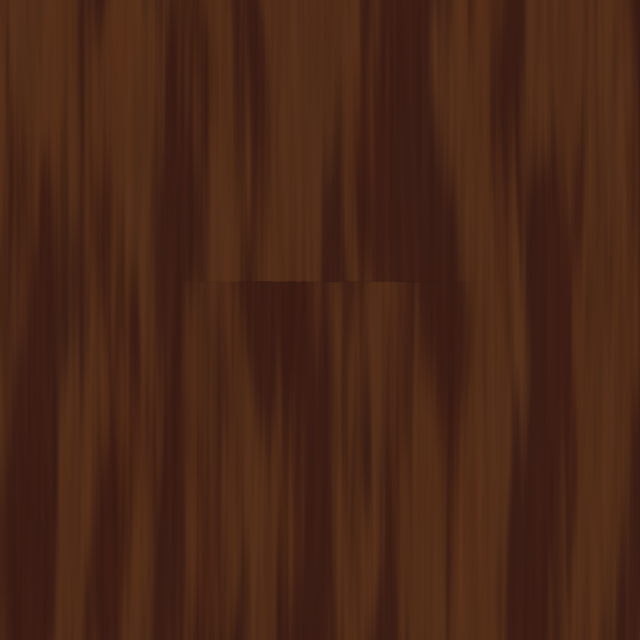
A three.js fragment shader for this texture:

```glsl
// Dark walnut veneer: soft vertical bands of reddish brown heartwood over lighter
// brown, made of gradient noise stretched along the grain, with fine fibre streaks
// on top and a faint cross joint where the figure of the middle boards changes.

varying vec2 vUv;

vec2 hashGradient(vec2 cell) {
  vec3 p = fract(cell.xyx * vec3(0.1031, 0.1030, 0.0973));
  p += dot(p, p.yzx + 33.33);
  float angle = 6.2832 * fract((p.x + p.y) * p.z);
  return vec2(cos(angle), sin(angle));
}

// Gradient noise, roughly -0.7 to 0.7
float gradientNoise(vec2 p) {
  vec2 cell = floor(p);
  vec2 f = p - cell;
  vec2 u = f * f * f * (f * (f * 6.0 - 15.0) + 10.0);
  float a = dot(hashGradient(cell), f);
  float b = dot(hashGradient(cell + vec2(1.0, 0.0)), f - vec2(1.0, 0.0));
  float c = dot(hashGradient(cell + vec2(0.0, 1.0)), f - vec2(0.0, 1.0));
  float d = dot(hashGradient(cell + vec2(1.0, 1.0)), f - vec2(1.0, 1.0));
  return mix(mix(a, b, u.x), mix(c, d, u.x), u.y);
}

// Broad figure: long bands with narrower ones branching from them
float woodFigure(vec2 p) {
  p.x += 0.012 * gradientNoise(p * vec2(5.0, 2.5));
  float figure = gradientNoise(p * vec2(10.0, 1.3));
  figure += 0.55 * gradientNoise(p * vec2(23.0, 2.2) + 17.3);
  figure += 0.25 * gradientNoise(p * vec2(48.0, 3.5) + 41.7);
  return figure;
}

// Fine fibres at three widths, drawn out along the grain
float fibreStreaks(vec2 p) {
  float streaks = 0.0;
  float weight = 0.5;
  vec2 scale = vec2(52.0, 2.6);
  for (int i = 0; i < 3; i++) {
    streaks += weight * gradientNoise(p * scale + 63.1 * float(i + 1));
    scale *= vec2(1.75, 1.3);
    weight *= 0.85;
  }
  return streaks;
}

void main() {
  vec2 p = vUv + vec2(3.0, 5.0);

  // Cross joint: the middle boards change figure below it
  float jointY = 0.56;
  float middle = smoothstep(0.26, 0.34, vUv.x) * (1.0 - smoothstep(0.66, 0.75, vUv.x));
  float below = 1.0 - smoothstep(jointY - 0.002, jointY + 0.002, vUv.y);
  float figure = mix(woodFigure(p), woodFigure(p + vec2(7.37, 2.6)), middle * below);

  // Fibres fray the edges of the bands
  float fibres = fibreStreaks(p);
  float light = smoothstep(-0.27, 0.25, figure + 0.28 * fibres);

  vec3 heartwood = vec3(0.236, 0.113, 0.080);
  vec3 sapwood = vec3(0.323, 0.180, 0.096);
  vec3 color = mix(heartwood, sapwood, light);

  // Fibre relief and slow reddish or golden drift
  color *= 1.0 + 0.17 * fibres;
  float drift = gradientNoise(p * vec2(14.0, 2.0) + 91.0);
  color += drift * vec3(0.008, -0.006, -0.008);

  // Hairline shade of the joint
  float hairline = 1.0 - smoothstep(0.0, 0.0025, abs(vUv.y - jointY));
  color *= 1.0 - 0.05 * middle * hairline;

  gl_FragColor = vec4(color, 1.0);
}
```
